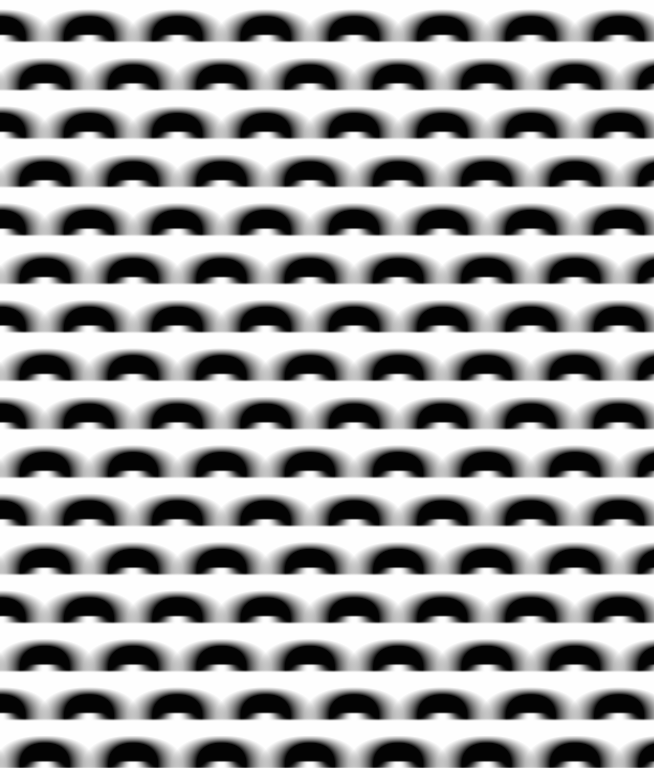
Write a WebGL 2 fragment shader that draws this pattern.

```glsl
#version 300 es
precision highp float;
// Staggered rows of soft black arches with blurred sides on white.

uniform vec2 u_resolution;
out vec4 fragColor;

// Radius of a slightly squared ellipse: 1.0 on its outline.
float ovalRadius(vec2 p, vec2 radii) {
    vec2 q = pow(abs(p) / radii, vec2(2.3));
    return pow(q.x + q.y, 1.0 / 2.3);
}

// Lightness of one arch; p.x is from its axis, p.y from its flat foot.
float archLight(vec2 p) {
    // Blend from the black core out to the wide, faint rim.
    vec2 c = p - vec2(0.0, 8.0);
    float beyondCore = max(ovalRadius(c, vec2(37.0, 32.0)) - 1.0, 0.0);
    float insideRim = max(1.0 - ovalRadius(c, vec2(75.0, 43.5)), 0.0);
    float light = beyondCore / (beyondCore + insideRim + 1e-4);

    // Bright hollow under the arch: crisp on top, faded to the sides.
    float spread = mix(40.0, 25.0, clamp(p.y / 13.0, 0.0, 1.0));
    float hollow = smoothstep(14.5, 10.5, p.y)
                 * (1.0 - smoothstep(2.0, spread, abs(p.x)));
    return mix(light, 1.0, hollow);
}

void main() {
    const vec2 cell = vec2(133.0, 72.9);
    vec2 p = gl_FragCoord.xy / u_resolution.y * 1156.0 + vec2(-0.9, 2.6);

    // Every other row moves by half a cell.
    float row = floor(p.y / cell.y);
    p.y -= row * cell.y;
    p.x += 0.5 * cell.x * mod(row + 1.0, 2.0);
    p.x = mod(p.x + 0.5 * cell.x, cell.x) - 0.5 * cell.x;

    // Neighbouring rims overlap and darken the joints.
    float light = 1.0;
    for (int i = -1; i <= 1; i++) {
        light *= archLight(p - vec2(float(i) * cell.x, 0.0));
    }

    // Soften the flat foot of the row.
    light = mix(1.0, light, smoothstep(0.0, 5.0, p.y));
    fragColor = vec4(vec3(mix(0.01, 0.995, light)), 1.0);
}
```
